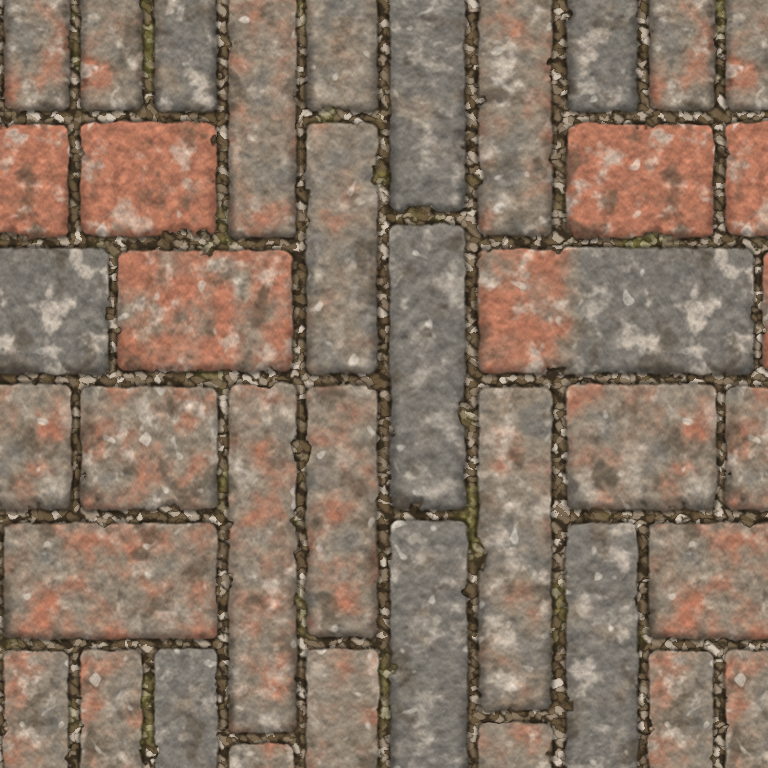
Write a Shadertoy shader that draws this texture.

```glsl
const float TAU = 6.28318;
const float PERIOD = 0.84;                  // width of one repeat
const vec2 CELL = vec2(0.105, 0.16667);     // grid of 8 columns by 6 rows
const vec3 RED = vec3(0.65, 0.43, 0.34);
const vec3 GREY = vec3(0.45, 0.43, 0.40);
const vec3 BROWN = vec3(0.53, 0.48, 0.42);
const vec3 PALE = vec3(0.75, 0.70, 0.64);
const vec3 SOIL = vec3(0.17, 0.14, 0.10);
const vec3 MOSS = vec3(0.37, 0.36, 0.18);

// Lying bricks per row: start column, total length, first length, warmth
const vec4 COURSES[6] = vec4[6](vec4(0), vec4(7, 4, 2, 0.85), vec4(6, 6, 3.5, 0.7),
    vec4(7, 4, 2, 0.5), vec4(0, 3, 3, 0.45), vec4(0));
// Standing bricks per column: joint position, length, warmth
const vec3 STACKS[8] = vec3[8](vec3(1, 4, 0.35), vec3(1, 4, 0.45), vec3(1, 4, 0.12),
    vec3(5.78, 3, 0.48), vec3(1, 2, 0.4), vec3(1.8, 2.2, 0.0), vec3(5.6, 2.9, 0.38), vec3(1, 3, 0.1));

struct Brick { vec2 local; vec2 halfSize; vec2 seed; float warmth; };

vec2 hash2(vec2 p) {
    vec3 a = fract(p.xyx * vec3(0.1031, 0.1030, 0.0973));
    a += dot(a, a.yzx + 33.33);
    return fract((a.xx + a.yz) * a.zy);
}

float gradientNoise(vec2 p) {
    vec2 i = floor(p), f = p - i, u = f * f * f * (f * (f * 6.0 - 15.0) + 10.0);
    vec2 e = vec2(1, 0);
    float a = dot(hash2(i) * 2.0 - 1.0, f);
    float b = dot(hash2(i + e.xy) * 2.0 - 1.0, f - e.xy);
    float c = dot(hash2(i + e.yx) * 2.0 - 1.0, f - e.yx);
    float d = dot(hash2(i + 1.0) * 2.0 - 1.0, f - 1.0);
    return mix(mix(a, b, u.x), mix(c, d, u.x), u.y);
}

float fbm(vec2 p) {
    float sum = 0.0, amp = 1.0;
    for (int i = 0; i < 4; i++) {
        sum += amp * gradientNoise(p);
        p = mat2(1.6, 1.2, -1.2, 1.6) * p + 17.3;
        amp *= 0.55;
    }
    return sum;
}

float roundBox(vec2 p, vec2 b, float r) {
    vec2 d = abs(p) - b + r;
    return length(max(d, 0.0)) + min(max(d.x, d.y), 0.0) - r;
}

// Distance to the nearest pebble centre and a random value for it
vec2 pebbles(vec2 p) {
    vec2 cell = floor(p), best = vec2(9.0, 0.0);
    for (int y = -1; y <= 1; y++)
    for (int x = -1; x <= 1; x++) {
        vec2 c = cell + vec2(x, y), h = hash2(c);
        float d = length(c + h - p);
        if (d < best.x) best = vec2(d, hash2(c + 61.0).x);
    }
    return best;
}

// Uneven grid, with y running downward
vec2 gridPosition(vec2 p) {
    return p / CELL + vec2(0.15 - 0.124 * cos(TAU * (p.x + 0.018) / PERIOD),
                           0.03 + 0.07 * sin(TAU * p.y));
}

Brick findBrick(vec2 g) {
    float row = clamp(floor(g.y), 0.0, 5.0);
    vec4 course = COURSES[int(row)];
    float along = mod(g.x - course.x, 8.0);
    vec2 lo, hi, at = vec2(along, g.y);
    float warmth = course.w;
    if (along < course.y) {
        bool first = along < course.z;
        lo = vec2(first ? 0.0 : course.z, row);
        hi = vec2(first ? course.z : course.y, row + 1.0);
        // The longest brick is scorched toward its right end
        if (hi.x - lo.x > 3.2) warmth -= 0.75 * smoothstep(0.9, 1.5, along);
    } else {
        at.x = mod(g.x, 8.0);
        float col = floor(at.x);
        vec3 stack = STACKS[int(col)];
        lo = vec2(col, stack.x + floor((g.y - stack.x) / stack.y) * stack.y);
        hi = lo + vec2(1.0, stack.y);
        if (abs(col - 4.5) > 1.0) {         // stop at the crossing row
            if (g.y < 2.0) hi.y = min(hi.y, 2.0);
            if (g.y > 3.0) lo.y = max(lo.y, 3.0);
        }
        warmth = stack.z;
    }
    vec2 seed = floor(lo * 10.0) + course.x * 13.0 * step(along, course.y) + 5.0;
    return Brick((at - 0.5 * (lo + hi)) * CELL, 0.5 * (hi - lo) * CELL, seed, warmth);
}

vec3 jointColor(vec2 p) {
    vec2 stone = pebbles(p * vec2(85.0, 100.0) + 1.2 * fbm(p * 40.0));
    vec3 tint = mix(SOIL * 1.8, PALE * 0.85, pow(stone.y, 2.0));
    vec3 col = mix(tint, SOIL, smoothstep(0.3, 0.75, stone.x));
    float moss = smoothstep(0.15, 0.55, fbm(p * 9.0 + 4.0));
    return mix(col, MOSS * (0.9 + 0.9 * gradientNoise(p * 130.0)), 0.5 * moss);
}

vec3 brickColor(Brick b, vec2 u, float dist) {
    float blotch = fbm(u * 17.0), grain = fbm(u * 75.0);
    float warm = b.warmth + 0.2 * (hash2(b.seed).y - 0.5) + 0.5 * blotch;
    vec3 col = mix(GREY, BROWN, smoothstep(0.1, 0.4, warm));
    col = mix(col, RED, smoothstep(0.35, 0.8, warm));
    // Lime crust, soot and small white flecks
    float crust = smoothstep(0.04, 0.45, fbm(u * 24.0 + 31.0));
    col = mix(col, PALE, crust * (0.35 + 0.5 * hash2(b.seed + 9.0).x));
    float soot = smoothstep(0.08, 0.5, fbm(u * 21.0 + 77.0));
    col = mix(col, vec3(0.33, 0.29, 0.24), 0.6 * soot);
    float fleck = smoothstep(0.33, 0.48, gradientNoise(u * 48.0 + 50.0));
    col = mix(col, vec3(0.80, 0.77, 0.72), 0.6 * fleck);
    // Relief lit from above and worn, darker edges
    float relief = fbm(u * 42.0) - fbm(u * 42.0 - vec2(0.0, 0.17));
    col *= 1.07 + 0.24 * grain + 0.35 * relief;
    float rim = smoothstep(-0.014, 0.0, dist);
    return col * (1.0 - rim * (0.15 + 0.22 * b.local.y / b.halfSize.y));
}

void mainImage(out vec4 fragColor, in vec2 fragCoord) {
    vec2 p = fragCoord / iResolution.xy;
    p.y = 1.0 - p.y;
    Brick b = findBrick(gridPosition(p));
    vec2 u = b.local + b.seed * 0.73;
    vec2 jitter = hash2(b.seed + 3.0);
    float inset = 0.0065 + 0.003 * jitter.x;
    float dist = roundBox(b.local + 0.003 * (jitter - 0.5), b.halfSize - inset, 0.011);
    dist += 0.004 * fbm(u * 32.0) + 0.009 * smoothstep(0.2, 0.6, fbm(u * 19.0 + 12.0));
    float edge = max(0.0022, 1.0 / iResolution.y);
    vec3 joint = jointColor(p) * mix(0.7, 1.3, smoothstep(0.0, 0.007, dist));
    vec3 col = mix(brickColor(b, u, dist), joint, smoothstep(-edge, edge, dist));
    fragColor = vec4(clamp(col, 0.0, 1.0), 1.0);
}
```
